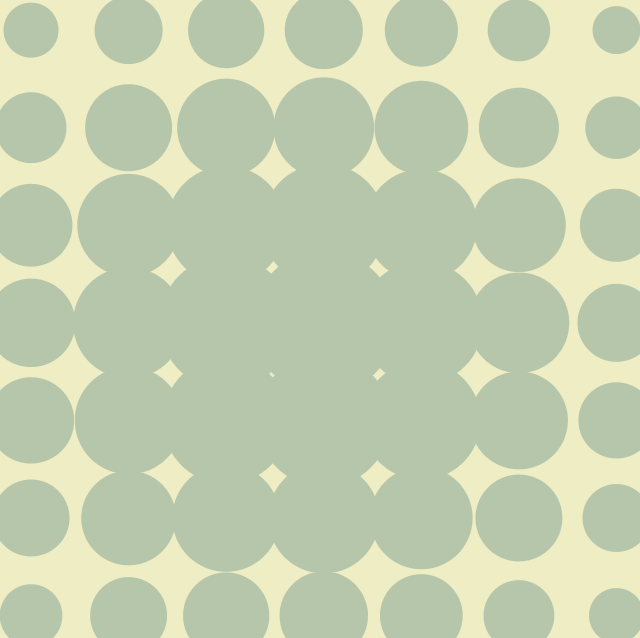
A Shadertoy shader for this pattern:

```glsl
// Halftone grid of sage dots on cream, swelling and merging around an off-centre focus.

// Signed distance to the union of dots; each radius shrinks linearly away from the focus.
float dotGrid(vec2 p) {
    const float pitch = 0.15294;
    vec2 focus = vec2(-0.0353, -0.0350);
    vec2 cell = round(p / pitch);
    float dist = 1e3;
    for (int y = -1; y <= 1; y++) {
        for (int x = -1; x <= 1; x++) {
            vec2 center = (cell + vec2(x, y)) * pitch;
            float radius = max(0.1187 - 0.1162 * distance(center, focus), 0.0);
            dist = min(dist, distance(p, center) - radius);
        }
    }
    return dist;
}

void mainImage(out vec4 fragColor, in vec2 fragCoord) {
    // Height-based units, with the middle dot slightly right of and below the canvas centre
    vec2 p = (fragCoord - 0.5 * iResolution.xy) / iResolution.y;
    p -= vec2(0.0059, -0.0060);

    vec3 cream = vec3(0.933, 0.929, 0.769);
    vec3 sage = vec3(0.710, 0.776, 0.667);

    // One-pixel antialiased edge
    float coverage = clamp(0.5 - dotGrid(p) * iResolution.y, 0.0, 1.0);
    fragColor = vec4(mix(cream, sage, coverage), 1.0);
}
```
